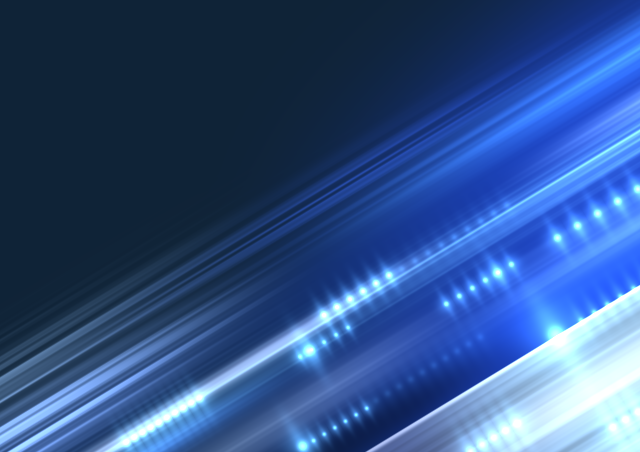
Write a WebGL 1 fragment shader that draws this background.

```glsl
precision highp float;
// Diagonal beams of blue light over dark navy, with rows of small flares.
// Space is rotated so that u runs along the beams and v across them; soft
// bands shaped by stretched noise give the streaks, repeated cells the flares.

uniform vec2 u_resolution;

float hash(vec2 p) {
  return fract(sin(dot(p, vec2(12.9898, 78.233))) * 43758.5453);
}

float noise(vec2 p) {
  vec2 i = floor(p), f = fract(p);
  f = f * f * (3.0 - 2.0 * f);
  return mix(mix(hash(i), hash(i + vec2(1, 0)), f.x),
             mix(hash(i + vec2(0, 1)), hash(i + vec2(1, 1)), f.x), f.y);
}

// Soft beam profile across v
float band(float v, float center, float width) {
  float d = (v - center) / width;
  return exp(-d * d);
}

// One point of light with a halo and a thin flare across the beams
float flare(vec2 d, float size) {
  float r = dot(d, d) / (size * size);
  float spike = exp(-pow(d.x / (size * 0.9), 2.0) - pow(d.y / (size * 4.5), 2.0));
  return 1.1 * exp(-r * 2.2) + 0.4 * exp(-r * 0.16) + 0.25 * spike;
}

// Evenly spaced flares from start, along u
float flareRow(vec2 q, vec2 start, float spacing, float count, float size) {
  float k = clamp(floor((q.x - start.x) / spacing + 0.5), 0.0, count - 1.0);
  return flare(q - start - vec2(k * spacing, 0.0), size);
}

void main() {
  vec2 p = gl_FragCoord.xy / u_resolution.y;
  float u = dot(p, vec2(0.8545, 0.5195));
  float v = dot(p, vec2(-0.5195, 0.8545));
  vec2 q = vec2(u, v);

  // Streak noise, from broad to hair thin
  float broad = noise(vec2(u * 0.7, v * 34.0));
  float middle = noise(vec2(u * 0.9 + 7.0, v * 85.0));
  float fine = noise(vec2(u * 1.1 + 3.0, v * 180.0));
  float streak = 0.25 + 0.65 * broad + 0.5 * middle + 0.35 * fine;
  float thin = 0.1 + 1.1 * middle * fine + 1.3 * fine * fine;

  // Navy backdrop and the blue haze on the right
  vec3 color = vec3(0.06, 0.137, 0.215);
  float haze = smoothstep(0.4, 1.35, p.x) * exp(-pow(max(v, 0.0) / 0.24, 2.0));
  color += vec3(0.03, 0.08, 0.42) * haze;
  color += vec3(0.01, 0.03, 0.12) * smoothstep(0.1, -0.05, v);

  // Upper beams: blue at right, pale at lower left
  float upper = smoothstep(0.65, 1.75, u);
  color += vec3(0.2, 0.4, 0.55) * upper * band(v, 0.03, 0.05) * streak;
  color += vec3(0.3, 0.36, 0.35) * smoothstep(1.2, 1.75, u) * band(v, -0.075, 0.03) * streak;
  float left = 1.0 - smoothstep(0.05, 0.85, u);
  color += vec3(0.43, 0.52, 0.7) * left * band(v, 0.01, 0.065) * mix(streak, thin, 0.6);
  color += vec3(0.15, 0.18, 0.22) * left * band(v, 0.13, 0.07) * thin;
  color += vec3(0.06, 0.1, 0.25) * band(v, 0.1, 0.05) * thin * band(u, 0.95, 0.45);

  // Main beam with its white core
  float ends = 0.35 + 0.65 * smoothstep(0.8, 1.65, u);
  color += vec3(0.38, 0.58, 0.55) * ends * band(v, -0.143, 0.037) * mix(streak, thin, 0.5);
  float core = 1.0 - smoothstep(0.6, 1.15, u);
  color += vec3(0.55, 0.55, 0.6) * core * band(v, -0.118, 0.017) * (0.5 + 0.5 * streak);
  color += vec3(0.14, 0.25, 0.42) * (1.0 - smoothstep(0.25, 0.75, u)) * band(v, -0.18, 0.03) * streak;

  // Slate and lavender beams below it
  float slate = 1.0 - smoothstep(0.65, 1.15, u);
  color += vec3(0.25, 0.26, 0.26) * slate * band(v, -0.262, 0.045) * (0.4 + 0.6 * streak);
  color += vec3(0.25, 0.34, 0.38) * smoothstep(0.85, 1.55, u) * band(v, -0.29, 0.055) * streak;
  color += vec3(0.05, 0.12, 0.3) * smoothstep(0.8, 1.3, u) * band(v, -0.36, 0.06);
  color *= 1.0 - 0.4 * band(v, -0.385, 0.05) * (1.0 - smoothstep(0.8, 1.2, u));

  // Bright panel with a sharp edge at lower right
  float bright = smoothstep(0.7, 1.2, u);
  vec3 panel = mix(vec3(0.3, 0.37, 0.58), vec3(0.66, 0.84, 1.0), bright);
  panel *= 0.65 + 0.38 * streak;
  panel += vec3(0.3, 0.25, 0.2) * bright * band(v, -0.56, 0.05);
  panel += vec3(0.4) * band(v, -0.423, 0.006);
  float pixel = 1.0 / u_resolution.y;
  color = mix(color, panel, smoothstep(pixel, -pixel, v + 0.42));

  // Rows of flares
  float light = flareRow(q, vec2(0.77, -0.113), 0.0337, 6.0, 0.0085);
  light += 0.75 * flareRow(q, vec2(0.677, -0.165), 0.031, 5.0, 0.006);
  light += 0.85 * flareRow(q, vec2(1.014, -0.233), 0.0337, 6.0, 0.0075);
  light += flareRow(q, vec2(1.3, -0.236), 0.052, 5.0, 0.01);
  light += 0.75 * flareRow(q, vec2(0.606, -0.339), 0.0275, 6.0, 0.006);
  light += 0.7 * flareRow(q, vec2(0.25, -0.129), 0.021, 10.0, 0.011);
  light += 0.6 * flareRow(q, vec2(1.25, -0.419), 0.034, 7.0, 0.009);
  light += 0.7 * flareRow(q, vec2(0.89, -0.54), 0.03, 5.0, 0.014);
  light += 0.7 * flareRow(q, vec2(1.187, -0.657), 0.033, 3.0, 0.014);
  light += 0.15 * flareRow(q, vec2(0.97, -0.116), 0.034, 9.0, 0.01);
  light += 0.1 * flareRow(q, vec2(0.77, -0.335), 0.03, 10.0, 0.011);

  // Larger single glows
  light += flare(q - vec2(0.699, -0.164), 0.014);
  light += flare(q - vec2(0.579, -0.337), 0.015);
  light += 0.7 * flare(q - vec2(1.145, -0.225 - 0.008), 0.012);
  light += flare(q - vec2(1.186, -0.418), 0.026);
  color += vec3(0.4, 0.72, 0.9) * light;

  gl_FragColor = vec4(clamp(color, 0.0, 1.0), 1.0);
}
```
